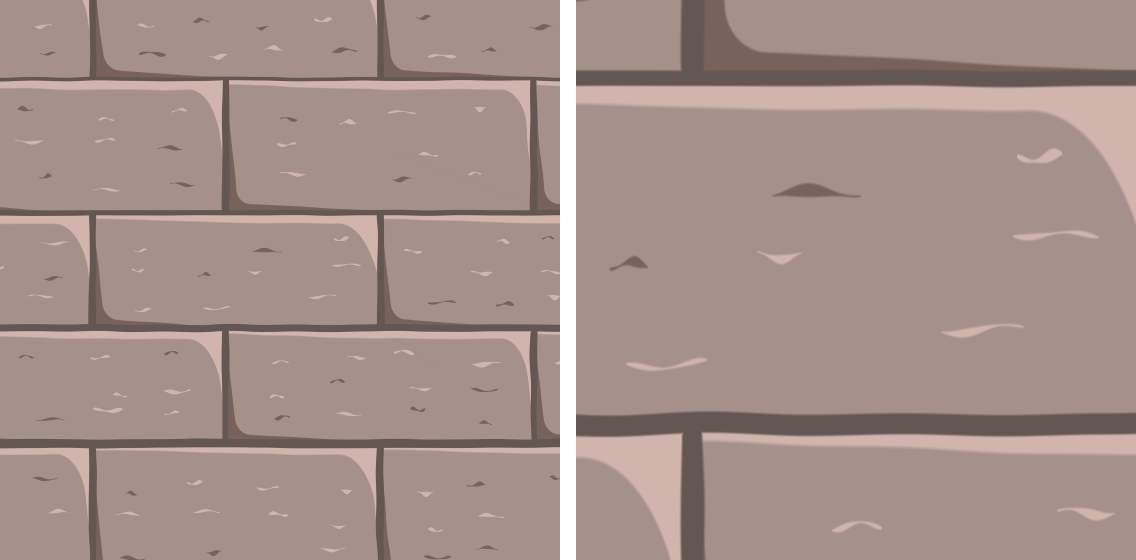
Left: the whole. Right: its middle third, enlarged.
Give the GLSL for this texture, as a three.js fragment shader.

```glsl
// Cartoon brick wall: five staggered courses of wide bricks in dark mortar.
// Each brick has a light bevel at top right, a shaded bevel at lower left,
// and wavy light and dark flecks scattered in a jittered grid.
varying vec2 vUv;

const vec3 FACE = vec3(0.65, 0.57, 0.54);
const vec3 LIGHT = vec3(0.82, 0.71, 0.68);
const vec3 SHADE = vec3(0.48, 0.385, 0.36);
const vec3 MORTAR = vec3(0.39, 0.34, 0.325);
const float SOFT = 0.0011;

float hash(vec2 p) {
  vec3 q = fract(vec3(p.xyx) * 0.1031);
  q += dot(q, q.yzx + 33.33);
  return fract((q.x + q.y) * q.z);
}

float noise(vec2 p) {
  vec2 i = floor(p), f = fract(p);
  f = f * f * (3.0 - 2.0 * f);
  return mix(mix(hash(i), hash(i + vec2(1.0, 0.0)), f.x),
             mix(hash(i + vec2(0.0, 1.0)), hash(i + 1.0), f.x), f.y);
}

// Coverage of a shape whose distance is negative inside
float fill(float d) {
  return 1.0 - smoothstep(-SOFT, SOFT, d);
}

// Height of the mortar line below a course
float courseEdge(float i) {
  return 0.002 + 0.206 * i + 0.033 * step(3.5, i) - 0.06 * step(i, 0.5);
}

// Strip along two brick sides, joined by an elliptical inner corner
float bevel(vec2 fromSides, vec2 thickness, vec2 radius) {
  vec2 e = max(radius - fromSides + thickness, 0.0) / radius;
  return fill((1.0 - length(e)) * min(radius.x, radius.y));
}

// Wavy stroke with tapered ends and an uneven waist
float fleck(vec2 p, float halfLength, float halfWidth, float phase) {
  float u = p.x / halfLength;
  float bend = 0.0022 * sin(u * 2.8 + phase);
  float lump = 0.6 + 0.4 * sin(u * 3.5 + phase * 2.3);
  float w = halfWidth * lump * sqrt(max(1.0 - u * u, 0.0));
  return fill(abs(p.y - bend) - w) * step(abs(u), 1.0);
}

// One fleck per grid cell; gaps and tones vary by brick
vec3 addFlecks(vec3 color, vec2 local, vec2 size, vec2 id) {
  vec2 count = vec2(4.0, 3.0);
  vec2 area = size * vec2(0.9, 0.76);
  vec2 grid = (local - size * vec2(0.05, 0.1)) / area * count;
  vec2 cell = floor(grid);
  vec2 seed = cell + id * vec2(17.0, 29.0) + 151.0;
  vec2 jitter = vec2(hash(seed), hash(seed + 7.3)) - 0.5;
  vec2 p = (fract(grid) - 0.5 - jitter * vec2(0.5, 0.55)) * area / count;
  float kind = hash(seed + 13.7);
  float len = mix(0.011, 0.027, pow(hash(seed + 21.1), 1.4));
  float wide = mix(0.0025, 0.005, hash(seed + 34.9));
  float inside = step(0.0, cell.x) * step(cell.x, 3.0)
               * step(0.0, cell.y) * step(cell.y, 2.0);
  float shown = inside * step(kind, 0.92);
  vec3 tone = mix(SHADE, LIGHT, step(0.38, kind));
  return mix(color, tone, shown * fleck(p, len, wide, kind * 40.0));
}

// Faint hairline between two points
float hairline(vec2 p, vec2 a, vec2 b) {
  vec2 d = b - a;
  float t = clamp(dot(p - a, d) / dot(d, d), 0.0, 1.0);
  return 0.2 * fill(length(p - a - d * t) - 0.0003);
}

void main() {
  // Slight hand-drawn wobble
  vec2 wobble = vec2(noise(vUv * 19.0), noise(vUv * 17.0 + 40.0)) - 0.5;
  vec2 p = vUv + wobble * 0.003;

  // Course and brick under this point
  float row = 0.0;
  for (int i = 1; i < 5; i++) row += step(courseEdge(float(i)), p.y);
  float odd = mod(row, 2.0);
  float bottom = courseEdge(row);
  vec2 size = vec2(mix(0.513, 0.55, odd), courseEdge(row + 1.0) - bottom);
  float along = (p.x - mix(0.166, 0.403, odd)) / size.x;
  vec2 id = vec2(floor(along), row);
  vec2 local = vec2(fract(along) * size.x, p.y - bottom);
  vec2 far = size - local;
  float vary = hash(id + 61.0);

  vec3 color = addFlecks(FACE, local, size, id);
  color = mix(color, SHADE, hairline(vUv, vec2(0.7, 0.73), vec2(0.955, 0.632)));
  color = mix(color, SHADE, hairline(vUv, vec2(0.69, 0.408), vec2(0.78, 0.342)));

  // Shaded lower left, thinning away from the corner
  vec2 shade = vec2(0.023 * (1.0 - local.y / (size.y * 0.95)),
                    0.018 * (1.0 - local.x / (size.x * mix(0.5, 0.65, vary))));
  color = mix(color, SHADE, bevel(local, shade, vec2(0.022, 0.026)));

  // Light upper right, with a side strip that runs out partway down
  float drop = far.y / (size.y * mix(0.64, 0.82, vary));
  vec2 light = vec2(0.016 * (1.0 - drop * drop),
                    mix(0.011, 0.019, smoothstep(0.0, 0.3, local.x)));
  vec2 corner = mix(vec2(0.062, 0.1), vec2(0.04, 0.06), vary);
  color = mix(color, LIGHT, bevel(far, light, corner));

  // Mortar: courses thicken toward the bottom, joints vary in width
  float bed = min(local.y - (0.0093 - 0.0015 * row),
                  far.y - (0.0078 - 0.0015 * row));
  float jointWidth = 0.0052 + 0.0022 * noise(vec2(p.y * 14.0, id.y * 5.0));
  float joint = min(local.x, far.x) - jointWidth;
  color = mix(color, MORTAR, fill(min(bed, joint)));

  gl_FragColor = vec4(color, 1.0);
}
```
